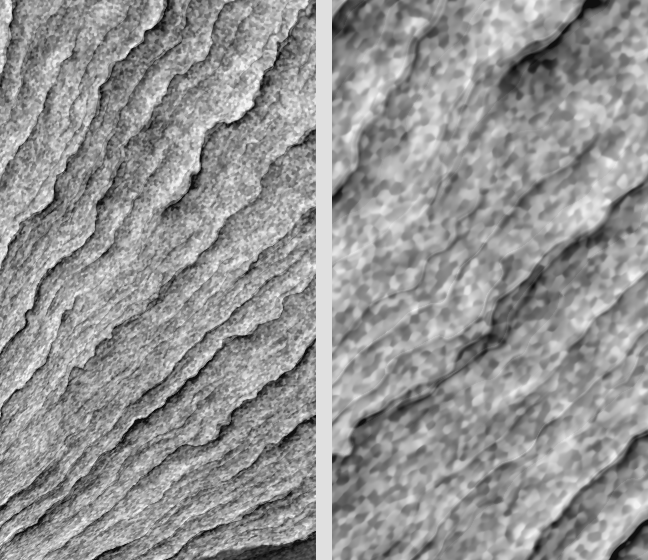
Left: the whole. Right: its middle third, enlarged.
Give the GLSL for this texture, as a WebGL 2 fragment shader.

```glsl
#version 300 es
precision highp float;
// Layered grey rock: ledges fan out from a far point at the lower left.
// Layered sines bend the strata, repeated steps cast long crack shadows,
// and cellular noise adds streaks, stains and mineral grain.

uniform vec2 u_resolution;
out vec4 outColor;

const vec2 FAN_CENTRE = vec2(-1.1, -0.9);
const float FAN_RADIUS = 2.4;
const float EDGE_SOFTNESS = 0.005;

vec3 hash3(vec2 p) {
  vec3 q = fract(p.xyx * vec3(0.1031, 0.1030, 0.0973));
  q += dot(q, q.yzx + 33.33);
  return fract((q.xxy + q.yzz) * q.zyx);
}

// Cellular noise: random cell values blended by distance, centred on zero
float cells(vec2 p) {
  vec2 base = floor(p);
  float total = 0.0, weight = 0.0001;
  for (int y = -1; y <= 1; y++) {
    for (int x = -1; x <= 1; x++) {
      vec2 id = base + vec2(x, y);
      vec3 h = hash3(id);
      vec2 d = id + h.xy - p;
      float w = exp(-3.8 * dot(d, d));
      total += w * h.z;
      weight += w;
    }
  }
  return total / weight - 0.5;
}

// Layered sines, each octave turned and bent by its cross wave
float waves(vec2 p, float seed) {
  const mat2 TURN = mat2(0.86, 0.51, -0.51, 0.86);
  float sum = 0.0, amp = 0.5;
  for (int i = 0; i < 5; i++) {
    p = TURN * p * 1.9;
    sum += amp * sin(p.x + seed + 1.7 * sin(p.y + seed * 1.3));
    amp *= 0.52;
  }
  return sum;
}

// How deep one ledge is along its length, with slight breaks
float ledgeStrength(float along, float id, float seed, float rarity) {
  float n = cells(vec2(along * 2.4 + seed, id * 5.37 + seed));
  n += 0.4 * cells(vec2(along * 15.0, id * 3.71 + seed));
  return smoothstep(rarity - 0.16, rarity + 0.22, n);
}

// Repeated steps: lit lip above each edge, dark crack and soft shade below
float ledges(vec2 flow, float count, float seed, float rarity, float crack) {
  float v = flow.y * count + 0.14 * waves(flow * vec2(7.0, 5.0), seed);
  float id = floor(v);
  float below = fract(v) / count;
  float above = 1.0 / count - below;
  float shade = 0.6 * exp(-below / crack) + 0.4 * exp(-below / (crack * 4.5));
  shade *= smoothstep(0.0, EDGE_SOFTNESS, below);
  shade *= ledgeStrength(flow.x, id, seed, rarity);
  float lip = exp(-above / (crack * 2.2)) * smoothstep(0.0, EDGE_SOFTNESS, above);
  lip *= ledgeStrength(flow.x, id + 1.0, seed, rarity);
  return 0.2 * lip - shade;
}

void main() {
  vec2 pos = gl_FragCoord.xy / u_resolution.x;

  // Flow space: x runs along the strata, y steps down across them
  vec2 ray = pos - FAN_CENTRE;
  vec2 strata = vec2(length(ray), -atan(ray.y, ray.x) * FAN_RADIUS);
  float bend = waves(strata * vec2(3.6, 2.8), 2.0);
  float crumble = cells(pos * 38.0);
  vec2 flow = strata + vec2(0.0, 0.034 * bend + 0.016 * crumble);

  // Ledges from broad shelves to thin flakes
  float tone = 0.662;
  tone += 0.56 * ledges(flow, 6.5, 3.1, -0.11, 0.009);
  tone += 0.43 * ledges(flow, 13.0, 8.7, -0.05, 0.007);
  tone += 0.34 * ledges(flow, 30.0, 14.3, 0.02, 0.005);

  // Stains and streaks follow the strata
  tone += 0.13 * cells(flow * vec2(2.2, 5.0));
  tone += 0.18 * cells(flow * vec2(7.0, 36.0));
  tone += 0.22 * cells(flow * vec2(26.0, 95.0));

  // Mineral grain, slightly drawn out along the strata
  tone += 0.10 * cells(strata * vec2(60.0, 85.0) + 9.0);
  tone += 0.38 * cells(strata * vec2(130.0, 175.0));

  // Shadowed recess under the lowest shelf
  float shelf = 0.22 * (pos.x - 0.62) + 0.02 * bend + 0.01 * crumble;
  float recess = smoothstep(-0.004, 0.008, shelf - pos.y);
  tone = mix(tone, 0.45 * tone, recess);

  outColor = vec4(vec3(clamp(tone, 0.06, 0.95)), 1.0);
}
```
